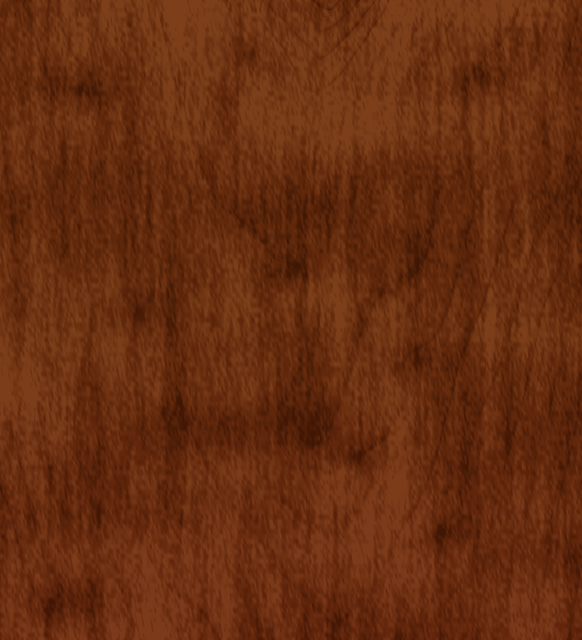
Give the GLSL for this texture, as a WebGL 1 fragment shader.

```glsl
precision highp float;
// Polished dark walnut veneer: cathedral grain, small knots, fine fibres.
uniform vec2 u_resolution;

const vec3 DARK_BROWN = vec3(0.25, 0.088, 0.016);
const vec3 MID_BROWN = vec3(0.385, 0.157, 0.047);
const vec3 LIGHT_BROWN = vec3(0.485, 0.240, 0.102);
const float BASE_TONE = 0.64;
const float CATHEDRAL_AXIS = 0.57;   // share of the width
const float RING_DENSITY = 5.0;      // rings per canvas height on the axis
const float RING_DARKNESS = 0.46;
const float KNOT_DARKNESS = 0.36;
const float CLOUD_CONTRAST = 0.60;
const float STREAK_CONTRAST = 0.34;
const float FIBRE_CONTRAST = 0.32;
const float FLECK_CONTRAST = 0.48;
const vec2 FLECK_SCALE = vec2(310.0, 130.0);

float hash(vec2 p) {
  vec3 q = fract(vec3(p.xyx) * 0.1031);
  q += dot(q, q.yzx + 33.33);
  return fract((q.x + q.y) * q.z);
}

// Value noise, centred on zero.
float noise(vec2 p) {
  vec2 i = floor(p), f = fract(p);
  f = f * f * (3.0 - 2.0 * f);
  float low = mix(hash(i), hash(i + vec2(1.0, 0.0)), f.x);
  float high = mix(hash(i + vec2(0.0, 1.0)), hash(i + vec2(1.0, 1.0)), f.x);
  return mix(low, high, f.y) - 0.5;
}

// Scattered knots: x = shadow, y = dark eye, z = glow beneath.
vec3 knots(vec2 p, float aspect) {
  vec3 sum = vec3(0.0);
  vec2 bend = 0.022 * vec2(noise(p * 13.0), noise(p * 13.0 + 40.0));
  for (int k = 0; k < 9; k++) {
    float id = float(k);
    vec2 cell = vec2(mod(id, 3.0), floor(id / 3.0));
    vec2 jitter = vec2(hash(vec2(id, 3.7)), hash(vec2(id, 9.1))) - 0.5;
    vec2 centre = (cell + 0.5 + 0.75 * jitter) / 3.0 * vec2(aspect, 1.0);
    vec2 d = p - centre + bend;
    float tilt = 1.4 * (hash(vec2(id, 5.3)) - 0.5);
    vec2 q = vec2(d.x + tilt * d.y, d.y - tilt * d.x) / vec2(0.052, 0.030);
    vec2 below = q + vec2(0.3, 1.5);
    float strength = 0.45 + 0.55 * hash(vec2(id, 1.9));
    sum += strength * vec3(exp(-dot(q, q)), exp(-dot(d, d) / 0.00009),
                           exp(-dot(below, below)));
  }
  return sum;
}

// Height field whose contours are nested V and U shapes, steep at the sides.
float cathedral(vec2 p, float aspect) {
  float dx = p.x - CATHEDRAL_AXIS * aspect + 0.07 * noise(vec2(p.y * 3.0, 7.0));
  float s = sqrt(dx * dx + 0.0012) - 0.034;
  float field = p.y - 1.4 * s - 4.0 * s * s;
  field += 0.19 * noise(p * vec2(6.0, 3.5) + 11.0);
  field += 0.07 * noise(p * vec2(15.0, 6.0) + 23.0);
  return field + 0.014 * noise(p * vec2(60.0, 18.0));
}

// Growth ring: crisp lower edge and a soft shadow above it.
float ringLine(float phase) {
  float id = floor(phase + 0.5);
  float d = phase - id;
  float edge = d > 0.0 ? exp(-8.0 * d) : exp(26.0 * d);
  return edge * (0.35 + 0.65 * hash(vec2(id, 17.0)));
}

void main() {
  vec2 p = gl_FragCoord.xy / u_resolution.y;
  float aspect = u_resolution.x / u_resolution.y;
  vec3 knot = knots(p, aspect);

  // Rings crowd together near the top of the axis.
  float field = cathedral(p, aspect) - 0.09 * knot.x;
  float crowd = max(field - 0.78, 0.0);
  float phase = field * RING_DENSITY + 45.0 * crowd * crowd;
  float fade = 0.65 + 0.9 * noise(p * vec2(5.0, 4.0) + 61.0);
  float rings = ringLine(phase) + 0.30 * ringLine(phase * 2.7 + 0.4);

  // Broad cross figure and long vertical streaks.
  float clouds = noise(p * vec2(3.5, 6.0) + 31.0) + 0.6 * noise(p * vec2(8.0, 15.0));
  float sway = p.x + 0.02 * noise(p * vec2(4.0, 3.0) + 5.0);
  float streaks = noise(vec2(sway * 34.0, p.y * 2.2))
                + 0.7 * noise(vec2(sway * 90.0, p.y * 5.0));

  // Fibres, flecks and open pores.
  float fibres = noise(vec2(sway * 170.0, p.y * 16.0));
  float flecks = noise(vec2(p.x + 0.2 * p.y, p.y) * FLECK_SCALE);
  float pores = smoothstep(0.24, 0.42, noise(vec2(sway * 190.0, p.y * 26.0) + 80.0));

  float tone = BASE_TONE - RING_DARKNESS * fade * rings;
  tone += CLOUD_CONTRAST * clouds + STREAK_CONTRAST * streaks;
  tone += FIBRE_CONTRAST * fibres + FLECK_CONTRAST * flecks - 0.13 * pores;
  tone -= KNOT_DARKNESS * (knot.x + 0.9 * knot.y) - 0.17 * knot.z;
  tone -= 0.24 * smoothstep(0.75, 1.0, field);
  tone -= 0.16 * smoothstep(0.90, 1.0, p.x / aspect);
  tone = clamp(tone, 0.0, 1.0);

  vec3 color = mix(DARK_BROWN, MID_BROWN, smoothstep(0.0, 0.55, tone) * 0.4 + 0.6 * min(tone / 0.55, 1.0));
  color = mix(color, LIGHT_BROWN, max(tone - 0.55, 0.0) / 0.45);
  color.g *= mix(0.95, 1.03, smoothstep(0.0, 0.6, p.y));
  gl_FragColor = vec4(color, 1.0);
}
```
